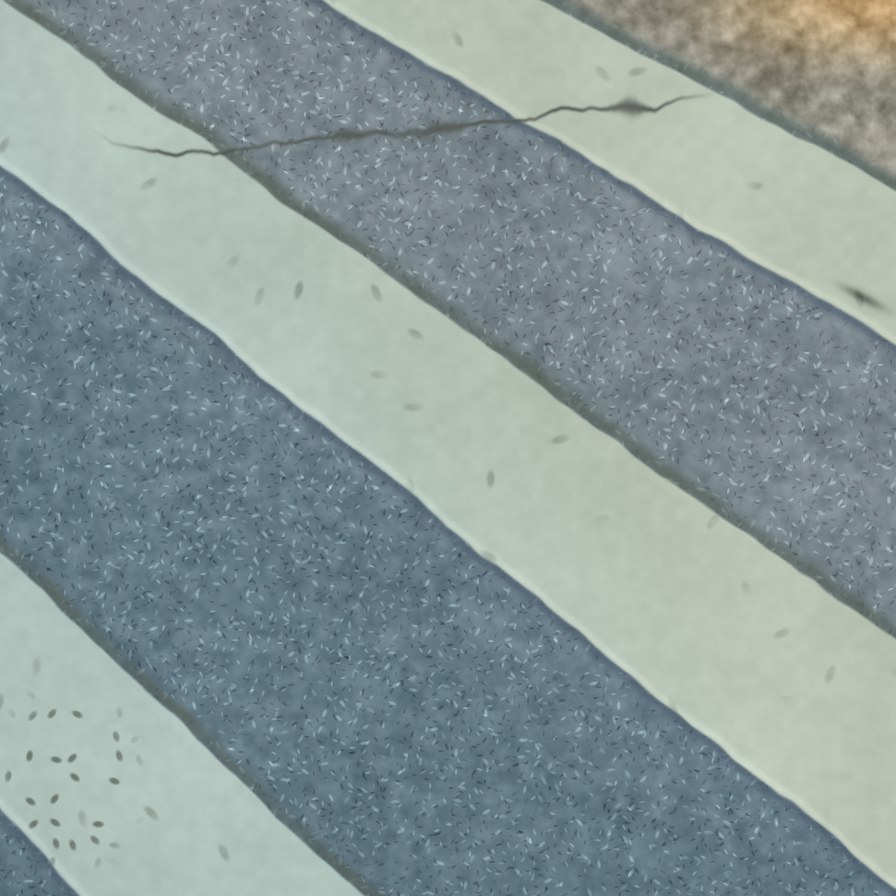
Reproduce this texture procedurally as a Shadertoy shader.

```glsl
// Worn zebra crossing in perspective: pale diagonal bars on flecked asphalt, with a crack and pits.

const int BARS = 3;
// Edge of bar i: y = c(i) - s(i) * x, each a quadratic in i that narrows with distance.
const vec3 UPPER_C = vec3(0.388, 0.771, -0.154);
const vec3 UPPER_S = vec3(0.960, -0.262, 0.022);
const vec3 LOWER_C = vec3(0.100, 0.880, -0.162);
const vec3 LOWER_S = vec3(1.100, -0.329, 0.039);
const float EDGE_WOBBLE = 0.007;
const float EDGE_SOFTNESS = 0.0022;

const vec3 ASPHALT_NEAR = vec3(0.38, 0.47, 0.52);
const vec3 ASPHALT_FAR = vec3(0.48, 0.53, 0.55);
const vec3 PAINT_COOL = vec3(0.69, 0.765, 0.74);
const vec3 PAINT_WARM = vec3(0.725, 0.765, 0.70);
const vec3 DIRT = vec3(0.57, 0.56, 0.51);
const vec3 GRIME = vec3(0.34, 0.38, 0.34);
const vec3 SHADOW = vec3(0.31, 0.37, 0.43);
const vec3 CRACK = vec3(0.32, 0.34, 0.32);
const vec3 GLOW = vec3(0.20, 0.08, -0.06);

float hash(vec2 p) {
    return fract(sin(dot(p, vec2(127.1, 311.7))) * 43758.5453);
}

float noise(vec2 p) {
    vec2 i = floor(p), f = fract(p);
    f = f * f * (3.0 - 2.0 * f);
    return mix(mix(hash(i), hash(i + vec2(1, 0)), f.x),
               mix(hash(i + vec2(0, 1)), hash(i + vec2(1, 1)), f.x), f.y);
}

float fbm(vec2 p) {
    float sum = 0.0, amp = 0.5;
    for (int i = 0; i < 4; i++) {
        sum += amp * noise(p);
        p = mat2(1.6, 1.2, -1.2, 1.6) * p + 7.3;
        amp *= 0.5;
    }
    return sum / 0.9375;
}

float bell(float x, float width) {
    return exp(-x * x / (width * width));
}

float quadratic(vec3 k, float i) {
    return k.x + i * (k.y + i * k.z);
}

// Signed distance above a sloping line
float aboveLine(vec2 p, float c, float s) {
    return (p.y - c + s * p.x) / sqrt(1.0 + s * s);
}

// One randomly turned oval per cell; the share sets how many cells hold one
float ovals(vec2 p, float share, vec2 size) {
    vec2 cell = floor(p);
    float angle = 6.283 * hash(cell + 3.7), c = cos(angle), s = sin(angle);
    vec2 shift = 0.3 * (vec2(hash(cell + 11.3), hash(cell + 23.9)) - 0.5);
    vec2 q = mat2(c, -s, s, c) * (fract(p) - 0.5 - shift) / size;
    return step(1.0 - share, hash(cell)) * (1.0 - smoothstep(0.4, 1.2, length(q)));
}

// Light and dark stone flecks from overlapping turned grids
float stoneFlecks(vec2 p) {
    float sum = 0.0;
    for (int i = 0; i < 4; i++) {
        float k = float(i), c = cos(k * 0.8 + 0.3), s = sin(k * 0.8 + 0.3);
        vec2 q = mat2(c, s, -s, c) * p * (58.0 + 14.0 * k) + 19.0 * k;
        sum += (i % 2 == 0 ? 1.0 : -0.65) * ovals(q, 0.42, vec2(0.32, 0.13)) * (0.4 + 0.6 * hash(floor(q) + 5.1));
    }
    return sum;
}

void mainImage(out vec4 fragColor, in vec2 fragCoord) {
    vec2 p = fragCoord / iResolution.xy;
    float soft = max(EDGE_SOFTNESS, 0.8 / iResolution.y);
    float depth = smoothstep(0.45, 0.9, 0.55 * p.x + 0.83 * p.y);
    float broad = fbm(p * 7.0) - 0.5;
    float grain = fbm(p * 75.0) - 0.5;
    float wobble = EDGE_WOBBLE * (noise(p * 13.0) + 0.5 * noise(p * 45.0) - 0.75);

    // Bars and the stains along their edges
    float paint = 0.0, grime = 0.0, shadow = 0.0, rim = 0.0, beyond = 0.0;
    for (int i = 0; i < BARS; i++) {
        float k = float(i);
        float above = aboveLine(p, quadratic(UPPER_C, k), quadratic(UPPER_S, k)) + wobble;
        float below = wobble - aboveLine(p, quadratic(LOWER_C, k), quadratic(LOWER_S, k));
        paint = max(paint, 1.0 - smoothstep(-soft, soft, max(above, below)));
        grime += bell(above - 0.006, 0.009);
        shadow += bell(below - 0.004, 0.006);
        rim += bell(below + 0.005, 0.004);
        beyond = above;
    }

    // Asphalt, then the rough dirt past the last bar
    vec3 ground = mix(ASPHALT_NEAR, ASPHALT_FAR, depth) + 0.07 * broad + 0.17 * grain;
    ground += vec3(0.16, 0.18, 0.17) * stoneFlecks(p);
    vec3 dirt = DIRT + 0.35 * grain + 0.25 * (fbm(p * 28.0) - 0.5);
    ground = mix(ground, dirt, smoothstep(0.0, 0.025, beyond));
    ground = mix(ground, GRIME, 0.6 * min(grime, 1.0) * (0.7 + 0.6 * noise(p * 30.0)));
    ground = mix(ground, SHADOW, 0.65 * min(shadow, 1.0));

    // Paint with faint mottling, scuffs and a cluster of pits
    vec3 coat = mix(PAINT_COOL, PAINT_WARM, smoothstep(0.3, 1.1, p.x + 0.45 * p.y));
    coat += 0.07 * broad + 0.05 * grain + 0.05 * min(rim, 1.0);
    float scuffs = ovals(p * 24.0 + 0.4, 0.14, vec2(0.28, 0.13)) * noise(p * 60.0);
    float cluster = 1.0 - smoothstep(0.05, 0.10, length((p - vec2(0.075, 0.13)) * vec2(1.0, 0.8)));
    float pits = cluster * ovals(p * 42.0, 0.5, vec2(0.30, 0.17));
    float gouge = bell(p.x - 0.963, 0.022) * bell(p.y - 0.668 + 0.5 * (p.x - 0.963), 0.006);
    coat = mix(coat, GRIME, clamp(0.4 * scuffs + 0.75 * pits + 0.8 * gouge, 0.0, 1.0));
    vec3 color = mix(ground, coat, paint);

    // Crack running across the upper bars
    float bend = max(0.26 - p.x, 0.0);
    float crackY = 0.845 + 0.1 * (p.x - 0.35) + 1.2 * bend * bend + 0.022 * (fbm(vec2(p.x * 22.0, 4.0)) - 0.5);
    float reach = smoothstep(0.09, 0.2, p.x) * (1.0 - smoothstep(0.72, 0.81, p.x));
    float width = 0.0016 + 0.0045 * smoothstep(0.5, 0.9, noise(vec2(p.x * 26.0, 9.0))) + 0.006 * bell(p.x - 0.705, 0.012);
    float crack = reach * bell(p.y - crackY, width + 0.0008);
    color = mix(color, CRACK, crack * (0.55 + 0.4 * noise(p * 50.0)));

    // Warm light in the far corner
    color += GLOW * smoothstep(0.22, 0.0, length((p - 1.0) * vec2(0.7, 2.0)));
    fragColor = vec4(clamp(color, 0.0, 1.0), 1.0);
}
```
